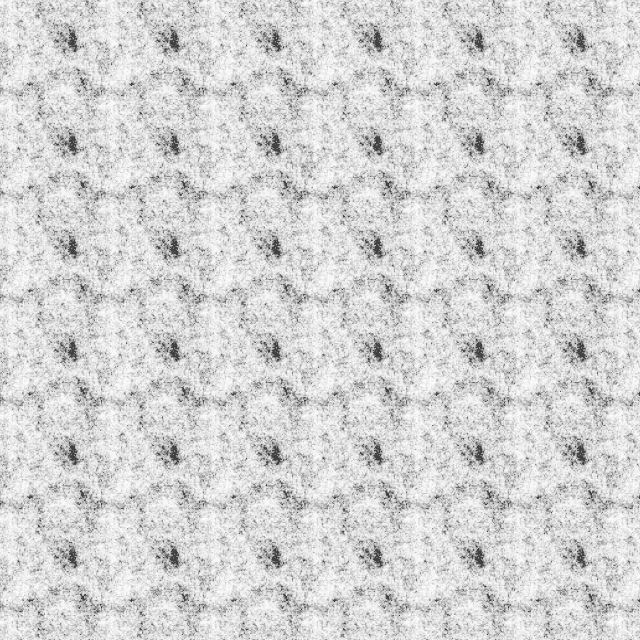
Write a Shadertoy shader that draws this texture.

```glsl
const vec2 REPEATS = vec2(6.295, 6.2);
const float NOISE_SPREAD = 0.214;

// Each entry: centre x, centre y, radius, strength (tile units, y down)
const vec4 STAINS[12] = vec4[12](
    vec4(0.705, 0.42, 0.065, 1.9), vec4(0.67, 0.41, 0.15, 0.7),
    vec4(0.525, 0.31, 0.07, 0.7), vec4(0.33, 0.81, 0.045, 1.6),
    vec4(0.55, 0.79, 0.12, 0.8), vec4(0.96, 0.865, 0.04, 1.6),
    vec4(0.93, 0.94, 0.13, 0.7), vec4(0.98, 0.63, 0.06, 1.1),
    vec4(0.33, 0.18, 0.045, 1.3), vec4(0.42, 0.18, 0.025, 1.5),
    vec4(0.165, 0.47, 0.03, 1.6), vec4(0.92, 0.13, 0.09, 0.7));
const vec4 CLEARINGS[4] = vec4[4](
    vec4(0.50, 0.62, 0.14, -0.8), vec4(0.60, 0.08, 0.14, -0.7),
    vec4(0.45, 0.46, 0.08, -0.8), vec4(0.20, 0.65, 0.10, -0.5));

float hash(vec2 cell, float seed) {
    uvec3 q = uvec3(ivec3(vec3(cell, seed)));
    uint h = q.x * 1597u + q.y * 51749u + q.z * 7919u;
    h = (h ^ (h >> 15u)) * 73244475u;
    h = (h ^ (h >> 13u)) * 73244475u;
    h ^= h >> 16u;
    return float(h & 65535u) / 65535.0;
}

// Wrapping value noise with zero mean and unit spread
float grain(vec2 p, float cells, float seed) {
    vec2 q = p * cells;
    vec2 cell = floor(q);
    vec2 f = fract(q);
    f = f * f * (3.0 - 2.0 * f);
    vec2 a = mod(cell, cells);
    vec2 b = mod(cell + 1.0, cells);
    float low = mix(hash(a, seed), hash(vec2(b.x, a.y), seed), f.x);
    float high = mix(hash(vec2(a.x, b.y), seed), hash(b, seed), f.x);
    return (mix(low, high, f.y) - 0.5) / NOISE_SPREAD;
}

// Wrapping cellular noise: one soft pit of random size in each cell
float pits(vec2 p, float cells, float seed) {
    vec2 q = p * cells;
    vec2 cell = floor(q);
    float depth = 0.0;
    for (int j = -1; j <= 1; j++) {
        for (int i = -1; i <= 1; i++) {
            vec2 neighbour = cell + vec2(i, j);
            vec2 id = mod(neighbour, cells);
            vec2 centre = neighbour + vec2(hash(id, seed), hash(id, seed + 1.0));
            float size = mix(0.1, 0.4, pow(hash(id, seed + 2.0), 3.0));
            float pit = 1.0 - smoothstep(0.3 * size, size, distance(q, centre));
            depth = max(depth, pit);
        }
    }
    return depth;
}

// Soft round patch, wrapped at the tile borders
float patchAt(vec2 p, vec4 spot) {
    vec2 d = p - spot.xy;
    d -= round(d);
    return spot.w * exp(-dot(d, d) / (spot.z * spot.z));
}

float stains(vec2 p) {
    float sum = 0.0;
    for (int i = 0; i < 12; i++) sum += patchAt(p, STAINS[i]);
    for (int i = 0; i < 4; i++) sum += patchAt(p, CLEARINGS[i]);
    return sum;
}

// Mottling, from broad clouds to small flecks
float clouds(vec2 p) {
    float sum = 0.0;
    float cells = 5.0;
    for (int i = 0; i < 4; i++) {
        sum += 0.33 * grain(p, cells, 11.0 + float(i));
        cells *= 2.0;
    }
    return sum;
}

float weave(vec2 p, float threads) {
    vec2 s = sin(6.28318 * threads * p);
    return 0.5 * (s.x + s.y);
}

void mainImage(out vec4 fragColor, in vec2 fragCoord) {
    vec2 uv = fragCoord / iResolution.xy;
    vec2 tile = fract(vec2(uv.x, 1.0 - uv.y) * REPEATS);

    // Ragged stain outlines
    vec2 wobble = vec2(grain(tile, 18.0, 31.0), grain(tile, 18.0, 32.0));
    float ink = stains(tile + 0.018 * wobble) + clouds(tile);

    // Fine texture shared by every repeat
    ink += 0.6 * grain(tile, 82.0, 41.0);
    ink += 0.9 * pits(tile, 24.0, 51.0);
    ink += 0.12 * weave(tile, 20.0);

    // Slight wear that differs between repeats
    ink += 0.25 * grain(uv, 420.0, 61.0) + 0.08 * grain(uv, 23.0, 62.0);

    // Skewed tone curve: mostly pale, few dark spots
    float tone = 1.02 - 0.168 * exp(0.55 * (ink - 0.2));
    fragColor = vec4(vec3(clamp(tone, 0.25, 1.0)), 1.0);
}
```
